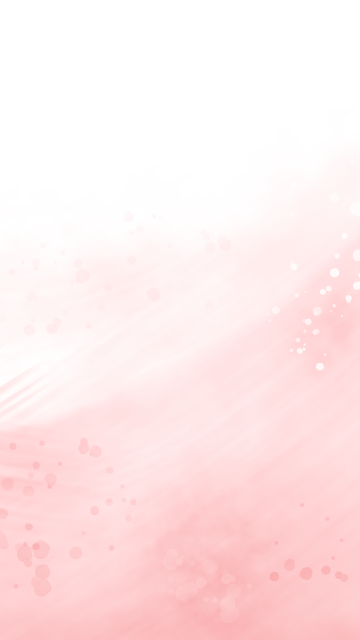
This background is drawn by a Shadertoy shader. Its source:

```glsl
// Blush watercolour wash: white paper deepening to rose toward the bottom.
// One pigment density is summed from slanted washes, soft blooms, bristle
// streaks and looped splatter, then turned into colour at the end.

#define ROSE vec3(0.985, 0.73, 0.738)
#define WASH 0.20
#define VEIL 0.09
#define STROKE 0.12
#define DEPTH 0.38
#define BRISTLE 0.08
#define GRAIN 0.14
#define WARP 0.07

float hash(vec2 p) {
    vec3 q = fract(vec3(p.xyx) * 0.1031);
    q += dot(q, q.yzx + 33.33);
    return fract((q.x + q.y) * q.z);
}

float noise(vec2 p) {
    vec2 i = floor(p), f = fract(p);
    f = f * f * (3.0 - 2.0 * f);
    return mix(mix(hash(i), hash(i + vec2(1, 0)), f.x),
               mix(hash(i + vec2(0, 1)), hash(i + vec2(1, 1)), f.x), f.y);
}

float fbm(vec2 p) {
    float sum = 0.0, amp = 0.5;
    for (int i = 0; i < 5; i++) {
        sum += amp * noise(p);
        p = mat2(1.6, 1.2, -1.2, 1.6) * p + 7.3;
        amp *= 0.5;
    }
    return sum;
}

// Smooth step that also accepts descending edges
float ease(float a, float b, float x) {
    float t = clamp((x - a) / (b - a), 0.0, 1.0);
    return t * t * (3.0 - 2.0 * t);
}

float bloom(vec2 p, vec2 center, vec2 radius) {
    vec2 q = (p - center) / radius;
    return exp(-dot(q, q));
}

// Coverage of randomly placed, slightly uneven drops
float splatter(vec2 p, vec2 center, vec2 spread, int count, float size, float seed) {
    float cover = 0.0, aa = 0.7 / iResolution.y;
    float wobble = 0.7 + 0.6 * noise(p * 110.0);
    for (int i = 0; i < count; i++) {
        float k = float(i) + 1.0;
        vec2 jitter = vec2(hash(vec2(k, seed)), hash(vec2(seed + 19.0, k))) * 2.0 - 1.0;
        float h = hash(vec2(k + 41.0, seed + 5.0));
        float r = size * mix(0.25, 1.0, h * h);
        float d = length(p - center - jitter * spread) * mix(1.0, wobble, 0.4);
        float strength = mix(0.5, 1.0, hash(vec2(k + 73.0, seed)));
        cover = max(cover, strength * ease(r + aa, r - aa, d));
    }
    return cover;
}

float pigment(vec2 p) {
    float cloud = fbm(p * 9.0) - 0.48;
    vec2 w = p + WARP * vec2(cloud, fbm(p * 9.0 + 31.0) - 0.48);
    float x = w.x, y = w.y;
    vec2 along = mat2(0.82, -0.57, 0.57, 0.82) * p;
    float brush = noise(along * vec2(7.0, 120.0)) - 0.5;

    // Broad washes with slanted, brushed upper edges
    float d = WASH * ease(0.77, 0.52, y - 0.25 * (x - 0.28) + 0.3 * cloud + 0.03 * brush);
    float veilEdge = 0.66 + 0.72 * (x - 0.39) - y + 0.02 * brush;
    d += VEIL * ease(0.0, 0.06, veilEdge) * ease(0.28, 0.43, x);
    float s = mix(p.y, y, 0.3) - (0.333 + 0.12 * p.x + 0.75 * p.x * p.x);
    d += STROKE * ease(0.012, -0.02, s + 0.012 * brush);
    d += 0.23 * ease(0.25, 0.04, x) * ease(0.006, -0.012, s) * ease(0.14, 0.28, y);
    d += DEPTH * ease(0.36, 0.0, y) + 0.18 * ease(0.07, 0.0, y);

    // Rosy blooms and pale gaps
    d += 0.28 * bloom(w, vec2(0.33, 0.115), vec2(0.11, 0.12)) * (0.1 + 1.9 * fbm(p * 34.0));
    d += 0.27 * bloom(w, vec2(0.52, 0.473), vec2(0.065, 0.075)) * (0.1 + 1.8 * fbm(p * 30.0));
    d += 0.10 * bloom(w, vec2(0.52, 0.22), vec2(0.12, 0.09));
    d += 0.09 * bloom(w, vec2(0.195, 0.365), vec2(0.09, 0.03));
    d += 0.08 * bloom(w, vec2(0.175, 0.557), vec2(0.05, 0.05));
    d -= 0.08 * bloom(w, vec2(0.405, 0.36), vec2(0.03, 0.07));
    d -= 0.09 * bloom(w, vec2(0.2, 0.2), vec2(0.05, 0.08));
    d -= 0.16 * bloom(w, vec2(0.02, 0.42), vec2(0.09, 0.08));

    // Bristle marks along the strokes
    float below = ease(0.8, 0.5, p.y);
    float streak = noise(vec2(p.x * 5.0, s * 110.0));
    d += BRISTLE * (0.7 * brush + 0.7 * (streak - 0.5)) * below;
    d -= 0.09 * ease(0.4, 0.8, streak) * bloom(vec2(p.x, s), vec2(0.3, 0.035), vec2(0.2, 0.03));
    float arc = noise(vec2(p.x * 7.0, (p.y - 0.65 * p.x) * 120.0));
    d += 0.28 * ease(0.4, 0.75, arc) * bloom(p, vec2(0.0, 0.395), vec2(0.07, 0.055));
    float sweep = noise(vec2(p.x * 6.0, (p.y + 0.15 * p.x) * 130.0));
    d += 0.24 * (sweep - 0.5) * bloom(p, vec2(0.0, 0.25), vec2(0.15, 0.09));

    // Mottled paper grain
    float mottle = cloud + 0.5 * (fbm(p * 55.0) - 0.48);
    return max(d + GRAIN * mottle * below, 0.0);
}

void mainImage(out vec4 fragColor, in vec2 fragCoord) {
    vec2 p = fragCoord / iResolution.y;
    float d = pigment(p);

    // Rose drops
    d += 0.30 * splatter(p, vec2(0.11, 0.225), vec2(0.11, 0.09), 28, 0.011, 3.0);
    d += 0.25 * splatter(p, vec2(0.03, 0.12), vec2(0.04, 0.06), 10, 0.015, 8.0);
    d += 0.36 * splatter(p, vec2(0.48, 0.16), vec2(0.08, 0.065), 11, 0.010, 14.0);
    d += 0.13 * splatter(p, vec2(0.06, 0.55), vec2(0.08, 0.07), 22, 0.012, 21.0);
    d += 0.12 * splatter(p, vec2(0.26, 0.6), vec2(0.11, 0.08), 16, 0.012, 27.0);

    // Pale drops lift the pigment
    d *= 1.0 - 0.85 * splatter(p, vec2(0.51, 0.67), vec2(0.055, 0.13), 18, 0.014, 35.0);
    d *= 1.0 - 0.80 * splatter(p, vec2(0.485, 0.485), vec2(0.07, 0.06), 24, 0.007, 42.0);
    d *= 1.0 - 0.18 * splatter(p, vec2(0.32, 0.075), vec2(0.07, 0.06), 22, 0.014, 50.0);

    // Red holds back until the pigment is dense
    vec3 color = 1.0 - (1.0 - ROSE) * d * vec3(ease(0.55, 1.0, d), 1.0, 1.0);
    fragColor = vec4(clamp(color, 0.0, 1.0), 1.0);
}
```
